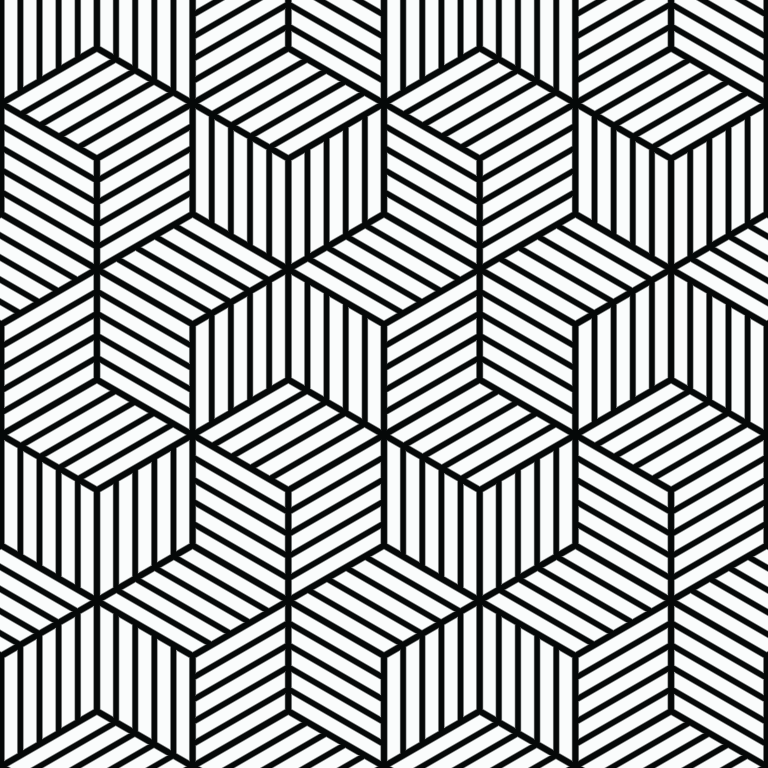
A three.js fragment shader for this pattern:

```glsl
// Striped isometric cubes: a hexagonal lattice of cubes whose three rhombic
// faces are hatched along one of their own edge directions. The hatch direction
// alternates with the lattice position, giving four kinds of cube.
#define HALF_WIDTH 0.1246            // half the width of one cube
#define ANCHOR vec2(0.5, 0.5776)     // centre of the cube at lattice (0, 0)
#define STRIPES 5.0                  // stripe gaps per face
#define EDGE_WIDTH 0.0085
#define STRIPE_WIDTH 0.0077
#define SOFTNESS 0.0026              // width of the smoothed line border
#define PAPER vec3(0.98, 0.99, 0.99)
#define INK vec3(0.02, 0.03, 0.03)

const float ROOT3 = 1.7320508;

varying vec2 vUv;

bool isOdd(float value) {
  return mod(floor(value + 0.5), 2.0) > 0.5;
}

// Distance, in canvas units, to the nearest of `count` lines per cube half-width.
float lineDistance(float coord, float count) {
  return abs(fract(coord * count + 0.5) - 0.5) / count * HALF_WIDTH;
}

float inkLine(float dist, float width) {
  return 1.0 - smoothstep(-0.5 * SOFTNESS, 0.5 * SOFTNESS, dist - 0.5 * width);
}

// Lattice index (column, row) of the nearest cube; column + row is always even.
vec2 nearestCube(vec2 p) {
  vec2 grid = vec2(p.x, p.y / ROOT3);
  vec2 evenCell = 2.0 * floor(grid * 0.5 + 0.5);
  vec2 oddCell = 2.0 * floor(grid * 0.5) + 1.0;
  vec2 toEven = (grid - evenCell) * vec2(1.0, ROOT3);
  vec2 toOdd = (grid - oddCell) * vec2(1.0, ROOT3);
  return dot(toEven, toEven) < dot(toOdd, toOdd) ? evenCell : oddCell;
}

void main() {
  vec2 p = (vUv - ANCHOR) / HALF_WIDTH;
  vec2 cell = nearestCube(p);
  vec2 local = p - cell * vec2(1.0, ROOT3);

  // Coordinates across the three edge directions; cube edges lie on integers.
  float upright = local.x;
  float rising = 0.5 * (ROOT3 * local.y - local.x);
  float falling = 0.5 * (ROOT3 * local.y + local.x);

  // Each face uses two of the directions: x carries the stripes.
  vec2 face;
  bool swapStripes;
  if (local.y * ROOT3 > abs(local.x)) {      // top
    face = vec2(falling, rising);
    swapStripes = isOdd(cell.y);
  } else if (local.x < 0.0) {                // left
    face = vec2(upright, falling);
    swapStripes = isOdd(0.5 * (cell.x + cell.y));
  } else {                                   // right
    face = vec2(upright, rising);
    swapStripes = !isOdd(0.5 * (cell.x - cell.y));
  }
  if (swapStripes) face = face.yx;

  // Outline and hatching
  float edge = min(lineDistance(face.x, 1.0), lineDistance(face.y, 1.0));
  float stripe = lineDistance(face.x, STRIPES);
  float ink = max(inkLine(edge, EDGE_WIDTH), inkLine(stripe, STRIPE_WIDTH));

  gl_FragColor = vec4(mix(PAPER, INK, ink), 1.0);
}
```
